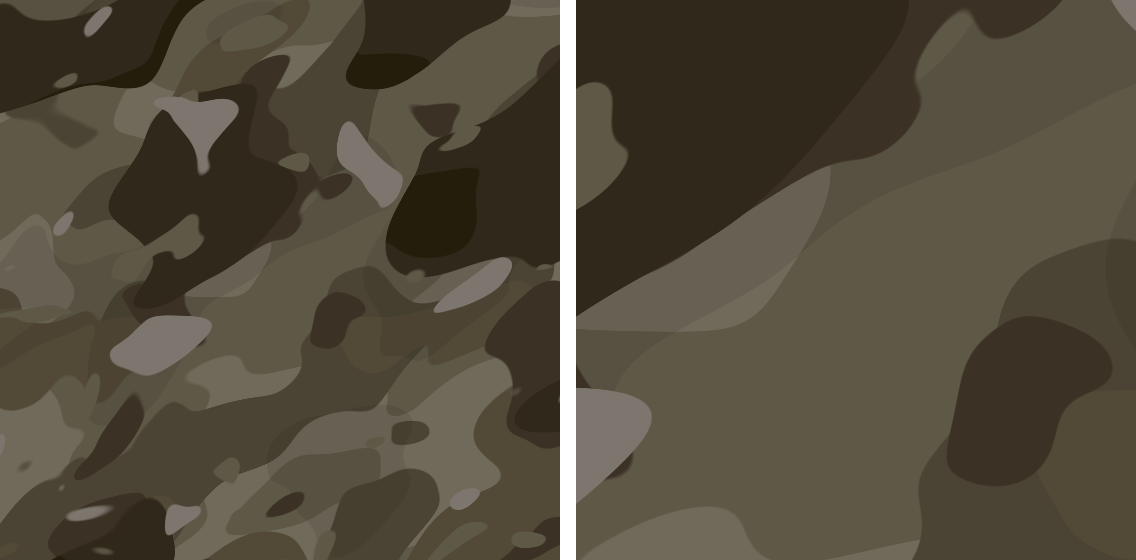
Left, the full canvas; right, a detail of the centre.
Reproduce this pattern procedurally as a WebGL 1 fragment shader.

```glsl
precision highp float;
uniform vec2 u_resolution;

// Palette
const vec3 OLIVE = vec3(0.370, 0.345, 0.280);
const vec3 STONE = vec3(0.440, 0.415, 0.355);
const vec3 MOSS  = vec3(0.295, 0.267, 0.203);
const vec3 EARTH = vec3(0.322, 0.287, 0.215);
const vec3 UMBER = vec3(0.233, 0.195, 0.145);
const vec3 BARK  = vec3(0.187, 0.157, 0.102);
const vec3 PITCH = vec3(0.145, 0.114, 0.045);
const vec3 ASH   = vec3(0.492, 0.462, 0.430);

// Shape controls
const float GRAIN_ANGLE = 0.6;              // direction of the long axis
const vec2  GRAIN_SCALE = vec2(0.78, 1.25); // along and across that axis
const float WARP_SCALE  = 5.0;
const float WARP_AMOUNT = 0.07;
const float DETAIL      = 0.42;             // weight of the finer octave
const float SHADE       = 0.92;             // tone of the faint overlay

vec2 hash22(vec2 p) {
  vec3 q = fract(p.xyx * vec3(0.1031, 0.1030, 0.0973));
  q += dot(q, q.yzx + 33.33);
  return fract((q.xx + q.yz) * q.zy);
}

// Unit gradient at a lattice point, dotted with the offset from it
float corner(vec2 cell, vec2 offset) {
  vec2 g = hash22(cell) - 0.5;
  return dot(g / max(length(g), 0.001), offset);
}

float gradientNoise(vec2 p) {
  vec2 i = floor(p), f = p - i;
  vec2 w = f * f * f * (f * (f * 6.0 - 15.0) + 10.0);
  vec2 e = vec2(0.0, 1.0);
  float low  = mix(corner(i, f), corner(i + e.yx, f - e.yx), w.x);
  float high = mix(corner(i + e.xy, f - e.xy), corner(i + e.yy, f - e.yy), w.x);
  return mix(low, high, w.y);
}

// Each seed reads its own distant region of the noise
vec2 seedOffset(float seed) {
  return vec2(17.37, 41.83) * seed + 60.0;
}

float blobField(vec2 p, float scale, float seed) {
  vec2 q = p * scale + seedOffset(seed);
  return gradientNoise(q) + DETAIL * gradientNoise(q * 2.1 + 9.7);
}

// Coverage of a field above a threshold, softened by about a pixel
float patches(vec2 p, float scale, float seed, float threshold, float bias) {
  float soft = scale / min(u_resolution.x, u_resolution.y);
  float field = blobField(p, scale, seed) + bias - threshold;
  return smoothstep(-soft, soft, field);
}

void main() {
  vec2 uv = gl_FragCoord.xy / min(u_resolution.x, u_resolution.y);
  float height = uv.y - 0.5;

  // Slanted, stretched and warped coordinates
  float c = cos(GRAIN_ANGLE), s = sin(GRAIN_ANGLE);
  vec2 p = vec2(c * uv.x + s * uv.y, c * uv.y - s * uv.x) * GRAIN_SCALE;
  vec2 w = p * WARP_SCALE;
  p += WARP_AMOUNT * vec2(gradientNoise(w + 31.4), gradientNoise(w + 77.9));

  // Light and middle tones
  vec3 color = OLIVE;
  color = mix(color, STONE, patches(p, 3.6, 1.0, 0.05, -0.15 * height));
  color = mix(color, MOSS, patches(p, 3.9, 2.0, 0.12, 0.0));
  color = mix(color, EARTH, patches(p, 3.4, 3.0, 0.28, -0.3 * height));
  color *= mix(1.0, SHADE, patches(p, 3.0, 4.0, 0.15, 0.0));

  // Dark masses, gathered towards the top
  color = mix(color, UMBER, patches(p, 4.6, 5.0, 0.28, 0.0));
  float bark = patches(p, 2.7, 6.0, 0.19, 0.35 * height);
  color = mix(color, BARK, bark);
  color = mix(color, PITCH, bark * patches(p, 3.8, 7.0, 0.20, 0.0));

  // Small islands and pale chips
  color = mix(color, OLIVE, patches(p, 7.5, 8.0, 0.40, 0.0));
  color = mix(color, ASH, patches(p, 5.6, 9.0, 0.39, -0.1 * height));

  gl_FragColor = vec4(color, 1.0);
}
```
